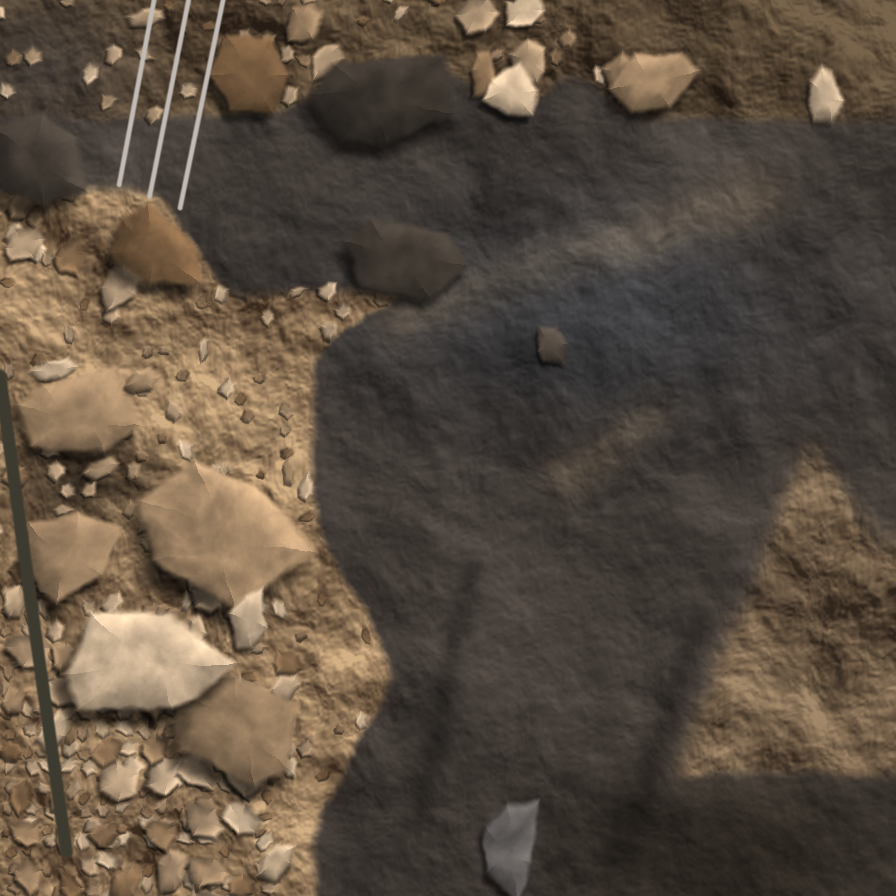
Give the GLSL for this texture, as a three.js fragment shader.

```glsl
// Rocky hillside from above: sunlit rubble around a broad shadow, with cables and a pole.
varying vec2 vUv;
const vec2 SUN = vec2(.5, .866);
const vec3 PALE = vec3(.8, .7, .58), TAN = vec3(.62, .51, .39);
const vec3 BROWN = vec3(.47, .36, .25), DIM = vec3(.27, .24, .21);

float hash(vec2 p) { return fract(sin(dot(p, vec2(127.1, 311.7))) * 43758.5453); }
float noise(vec2 p) {
  vec2 i = floor(p), f = fract(p);
  f *= f * (3. - 2. * f);
  return mix(mix(hash(i), hash(i + vec2(1, 0)), f.x),
             mix(hash(i + vec2(0, 1)), hash(i + 1.), f.x), f.y);
}
float fbm(vec2 p) {
  float sum = 0., amp = .5;
  for (int i = 0; i < 6; i++) {
    sum += amp * noise(p);
    p = mat2(1.6, 1.2, -1.2, 1.6) * p + 7.3;
    amp *= .5;
  }
  return sum;
}
float bump(float x, float w) { return exp(-x * x / (w * w)); }
float soft(float d, float w) { return smoothstep(-w, w, d); }
float spot(vec2 p, vec2 c, vec2 r) { return bump(length((p - c) / r), 1.); }
float segment(vec2 p, vec2 a, vec2 b) {
  vec2 d = b - a;
  return length(p - a - d * clamp(dot(p - a, d) / dot(d, d), 0., 1.));
}

// Sun coverage: left bank, top strip and lower right mound
float sunlit(vec2 p) {
  float edge = .35 + .085 * bump(p.y - .25, .11) + .09 * smoothstep(.59, .68, p.y);
  float roof = mix(.79, .675, smoothstep(.16, .27, p.x));
  float bank = soft(edge - p.x, .007) * soft(roof - p.y, .01);
  float crest = .868 + .065 * bump(p.x - .45, .1) + .045 * bump(p.x - .64, .04);
  float strip = soft(p.y - crest, .008) * (1. - .85 * spot(p, vec2(.04, .92), vec2(.1, .09)));
  float side = p.x - mix(.755, .89, (p.y - .14) / .34);
  float top = .4 + .1 * bump(p.x - .9, .05) - p.y;
  float mound = soft(side, .02) * soft(top, .03) * soft(p.y - .135, .008);
  return max(bank, max(strip, .8 * mound));
}

// Faceted outline: signed extent, then light on the nearest facet
vec2 facets(vec2 q, float seed) {
  vec2 best = vec2(-9, 0);
  for (int i = 0; i < 6; i++) {
    float k = float(i), a = 1.047 * k + .7 * hash(vec2(seed, k));
    vec2 n = vec2(cos(a), sin(a));
    float d = dot(q, n) - .78 - .18 * hash(vec2(k, seed));
    if (d > best.x) best = vec2(d, dot(n, SUN));
  }
  return best;
}

// Stone with a cast shadow; box holds its centre and radii
void rock(inout vec3 col, vec2 p, vec4 box, float tilt, vec3 tint) {
  vec2 q = p - box.xy, r = box.zw;
  if (length(q) > 2. * max(r.x, r.y)) return;
  float seed = floor(hash(box.xy) * 90.), size = min(r.x, r.y), c = cos(tilt), s = sin(tilt);
  mat2 turn = mat2(c, -s, s, c);
  vec2 f = facets(turn * q / r, seed);
  float dark = facets(turn * (q + SUN * size * .35) / r, seed).x;
  col *= 1. - .6 * soft(-dark, .16);
  float light = .72 + .3 * f.y * smoothstep(-.65, 0., f.x) + .5 * fbm(p * 45.);
  col = mix(col, tint * light, soft(-f.x, .0025 / size + .03));
}

// Loose stones, one per cell, crowded toward the lower left
void rubble(inout vec3 col, vec2 p, float size) {
  for (int k = 0; k < 9; k++) {
    vec2 id = floor(p / size) + vec2(mod(float(k), 3.), k / 3) - 1.;
    float h = hash(id + 3.7), g = hash(id + 8.1);
    vec2 c = (id + .2 + .6 * vec2(h, g)) * size;
    float heap = soft(.28 - c.x, .08) * soft(.32 - c.y, .08);
    if (hash(id) < .8 * heap + .22 * sunlit(c) * step(c.x, .7))
      rock(col, p, vec4(c, size * (.23 + .28 * vec2(g, h))), 6.28 * h, mix(BROWN, PALE, g));
  }
}

vec3 ground(vec2 p, float sun) {
  float relief = (fbm(p * 8. + SUN * .03) - fbm(p * 8.)) / .03;
  float tone = clamp(.27 - .42 * relief + .5 * fbm(p * 14. + 4.), 0., 1.);
  vec3 lit = mix(vec3(.23, .17, .12), vec3(.83, .69, .52), tone);
  lit *= (1. - .34 * smoothstep(.82, .88, p.y)) * (1. - .14 * smoothstep(.6, .75, p.x));
  vec3 shade = mix(vec3(.255, .23, .21), vec3(.25, .25, .26), spot(p, vec2(.66, .65), vec2(.24, .12)));
  shade = mix(shade, vec3(.19, .165, .14), spot(p, vec2(.82, .04), vec2(.24, .12)));
  // Pale ridges and dark creases
  float ridge = bump(segment(p, vec2(.45, .65), vec2(.85, .78)), .03)
              + bump(segment(p, vec2(.63, .47), vec2(.73, .54)), .025);
  float crease = bump(segment(p, vec2(.46, .08), vec2(.53, .36)), .014)
               + bump(segment(p, vec2(.69, .04), vec2(.78, .3)), .018);
  shade = (shade + vec3(.1, .08, .05) * ridge) * (1. - .25 * crease);
  return mix(shade * (.75 - .22 * relief + .5 * fbm(p * 7.)), lit, sun);
}

void main() {
  vec2 p = vUv + .022 * (vec2(fbm(vUv * 18.), fbm(vUv * 18. + 31.)) - .5);
  vec3 col = ground(p, sunlit(p));
  col *= 1. - .6 * spot(p, vec2(.09, .46), vec2(.08, .04));
  rubble(col, p, .022);
  rubble(col, p, .05);
  // Upper boulders
  rock(col, p, vec4(.43, .89, .09, .05), .1, DIM * .85);
  rock(col, p, vec4(.45, .715, .07, .042), -.2, DIM);
  rock(col, p, vec4(.04, .82, .06, .055), -.3, DIM);
  rock(col, p, vec4(.28, .917, .046, .046), .3, BROWN);
  rock(col, p, vec4(.17, .725, .055, .045), -.5, BROWN);
  rock(col, p, vec4(.573, .897, .028, .028), .4, PALE);
  rock(col, p, vec4(.725, .91, .055, .036), .3, TAN);
  rock(col, p, vec4(.92, .895, .017, .034), 0., PALE);
  // Left bank stones
  rock(col, p, vec4(.085, .535, .072, .045), .1, TAN);
  rock(col, p, vec4(.075, .385, .05, .05), -.5, TAN);
  rock(col, p, vec4(.265, .19, .08, .06), -.5, TAN * .9);
  rock(col, p, vec4(.245, .4, .105, .067), -.2, TAN * 1.1);
  rock(col, p, vec4(.153, .258, .08, .058), .15, PALE);
  rock(col, p, vec4(.28, .308, .023, .032), .1, PALE);
  // Shaded stones
  rock(col, p, vec4(.57, .055, .03, .05), -.1, vec3(.4, .38, .37));
  rock(col, p, vec4(.617, .612, .016, .024), .5, DIM * 1.2);
  // Cables and pole
  for (float k = 0.; k < 3.; k++) {
    float d = segment(vUv, vec2(.172 + .0385 * k, 1), vec2(.133 + .034 * k, .794 - .013 * k));
    col = mix(col, vec3(.76, .73, .71), soft(.0027 - d, .0015));
  }
  vec2 bend = vec2(.03, .36);
  float pole = min(segment(vUv, vec2(0, .58), bend), segment(vUv, bend, vec2(.074, .05)));
  gl_FragColor = vec4(mix(col, vec3(.24, .23, .19), soft(.007 - pole, .0018)), 1);
}
```
